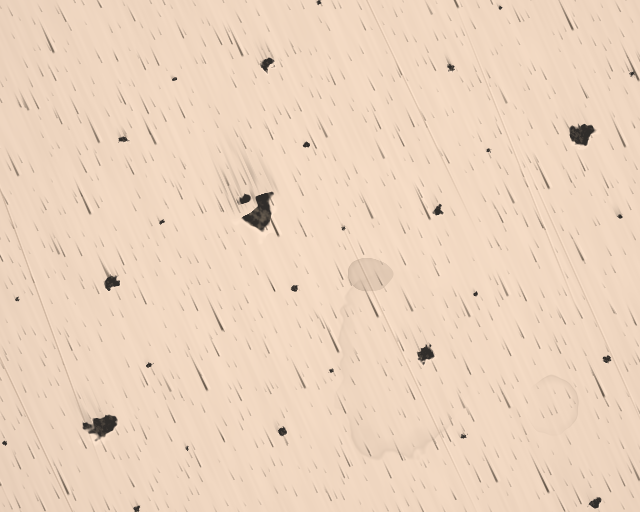
A Shadertoy shader for this texture:

```glsl
// Polished metal under a microscope: pale pink-beige ground with slanted
// polishing ticks, dark pits that drag streaky tails, and faint dried stains.
// Everything is built in a frame whose y axis runs along the polishing marks.

#define SLANT 0.42
#define PIT_COUNT 30
#define PIT_SIZE 0.075
#define PIT_FALLOFF 0.75
#define TAIL_LENGTH 3.2
#define GRAIN 0.034
#define LONG_LINES 8
#define GROUND vec3(0.957, 0.858, 0.769)
#define TICK_DARK vec3(0.36, 0.31, 0.26)
#define PIT_DARK vec3(0.19, 0.175, 0.165)
#define PIT_BROWN vec3(0.46, 0.41, 0.35)
#define STAIN_TINT vec3(0.80, 0.79, 0.78)

vec2 hash2(vec2 p) {
    vec3 h = fract(p.xyx * vec3(0.1031, 0.1030, 0.0973));
    h += dot(h, h.yzx + 33.33);
    return fract((h.xx + h.yz) * h.zy);
}

float noise(vec2 p) {
    vec2 i = floor(p), f = fract(p);
    f = f * f * (3.0 - 2.0 * f);
    float low = mix(hash2(i).x, hash2(i + vec2(1, 0)).x, f.x);
    float high = mix(hash2(i + vec2(0, 1)).x, hash2(i + vec2(1, 1)).x, f.x);
    return mix(low, high, f.y);
}

float fbm(vec2 p) {
    return 0.55 * noise(p) + 0.3 * noise(p * 2.1 + 7.3) + 0.15 * noise(p * 4.3 + 3.1);
}

// Line coverage that keeps its weight when thinner than a pixel
float stroke(float d, float halfWidth) {
    float w = max(halfWidth, 0.8 / iResolution.y);
    return halfWidth / w * (1.0 - smoothstep(0.2 * w, 1.5 * w, abs(d)));
}

// Tapered ticks, one per cell: x is the dark mark, y its bright flank
vec2 ticks(vec2 q, vec2 cell, float density, float halfWidth, float seed) {
    vec2 g = q / cell;
    g.y += 9.0 * hash2(vec2(floor(g.x), seed)).x;
    vec2 id = floor(g) + seed, f = fract(g);
    vec2 a = hash2(id), b = hash2(id + 57.0);
    float head = 0.55 + 0.4 * a.y;
    float t = (f.y - head) / (0.2 + 0.35 * b.x) + 1.0;
    float d = (f.x - 0.25 - 0.5 * a.x) * cell.x + (b.y - 0.5) * 0.005 * t;
    float w = halfWidth * (0.4 + 0.6 * t);
    float fade = step(b.y, density) * smoothstep(0.0, 1.0, t) * (1.0 - smoothstep(1.0, 1.08, t));
    return fade * (0.4 + 0.6 * b.x) * vec2(stroke(d, w), stroke(d - 2.5 * halfWidth, w));
}

// Dried droplet: faint film, denser towards its wavy border
float stain(vec2 p, vec2 centre, vec2 size, float film) {
    float r = length((p - centre) / size) + 0.5 * (fbm(p * 16.0 + centre * 40.0) - 0.5);
    float inside = 1.0 - smoothstep(0.98, 1.03, r);
    float patchy = smoothstep(0.25, 0.7, noise(p * 9.0 + 4.0));
    return inside * (film + patchy * (0.3 * smoothstep(0.7, 1.0, r) + 0.25 * smoothstep(0.94, 1.0, r)));
}

// Draws one pit with its tail; v is the offset from its centre, +y downstream
vec3 drawPit(vec3 col, vec2 v, float r, float seed) {
    vec2 e = v / r, h = hash2(vec2(seed, 3.7));
    float streak = noise(vec2(v.x * 260.0 + seed * 31.0, v.y * 14.0));

    // Streaky tail above the pit
    float up = clamp(-e.y / (TAIL_LENGTH * (0.6 + 0.6 * h.x)), 0.0, 1.0);
    float across = 1.0 - smoothstep(0.45, 0.85, abs(e.x + 0.2 * up));
    float tail = across * smoothstep(-0.1, 0.35, -e.y) * pow(1.0 - up, 2.0);
    col = mix(col, TICK_DARK, tail * (0.08 + 0.7 * smoothstep(0.45, 0.9, streak)) * (0.4 + 0.6 * h.y));
    col += 0.035 * tail * smoothstep(0.6, 0.2, 1.0 - streak);

    // Ragged hole: sharp downstream, frayed upstream, broken up when large
    vec2 shape = e * mix(vec2(0.85, 1.2), vec2(1.25, 0.85), h.x);
    float d = length(shape) - 0.6 + 1.1 * (fbm(e * 1.7 + seed * 13.0) - 0.5);
    d += 0.45 * smoothstep(0.0, 0.6, -e.y) * (streak - 0.3);
    float large = smoothstep(0.04, 0.07, r);
    d += large * 0.7 * smoothstep(0.45, 0.75, noise(e * 3.2 + 21.0));
    float edge = 0.05 + 0.8 / (r * iResolution.y);
    float rim = smoothstep(0.0, 0.12, d) * (1.0 - smoothstep(0.12, 0.3, d));
    col += 0.04 * rim * smoothstep(0.0, 0.4, e.y);
    float mottle = smoothstep(0.45, 0.8, fbm(e * 5.0 + seed)) * (0.45 + 0.4 * large);
    return mix(col, mix(PIT_DARK, PIT_BROWN, mottle), 1.0 - smoothstep(-edge, edge, d));
}

void mainImage(out vec4 fragColor, in vec2 fragCoord) {
    vec2 p = fragCoord / iResolution.y;
    float aspect = iResolution.x / iResolution.y;
    vec2 along = vec2(sin(SLANT), -cos(SLANT)), side = vec2(cos(SLANT), sin(SLANT));
    vec2 q = vec2(dot(p, side), dot(p, along));

    // Ground with uneven light and fine brushed grain
    vec2 c = p - vec2(0.55 * aspect, 0.55);
    vec3 col = GROUND - 0.055 * dot(c, c) * vec3(1.0, 0.95, 0.8);
    float grain = 0.6 * noise(q * vec2(190.0, 13.0)) + 0.4 * noise(q * vec2(75.0, 5.0) + 9.0);
    col += GRAIN * (grain - 0.55);

    // Stains: a wide ring, a dense patch on its shoulder, a small drop
    float film = 0.5 * stain(p, vec2(0.79, 0.29), vec2(0.135, 0.18), 0.06);
    film += stain(p, vec2(0.725, 0.465), vec2(0.045, 0.032), 0.38);
    film += 0.6 * stain(p, vec2(1.08, 0.21), vec2(0.05, 0.06), 0.04);
    col *= mix(vec3(1), STAIN_TINT, min(film, 0.8));

    // Ticks in three sizes
    vec2 marks = 0.5 * ticks(q, vec2(0.014, 0.055), 0.5, 0.0011, 11.0);
    marks += 0.75 * ticks(q, vec2(0.031, 0.1), 0.5, 0.0015, 83.0);
    marks += ticks(q, vec2(0.085, 0.19), 0.45, 0.0024, 131.0);
    col = mix(col, TICK_DARK, min(marks.x, 1.0)) + 0.05 * marks.y;

    // Long hairline scratches at slightly differing angles
    for (int i = 0; i < LONG_LINES; i++) {
        vec2 h = hash2(vec2(float(i), 41.0)), k = hash2(vec2(float(i), 77.0));
        float d = q.x - 1.5 * h.x + (h.y - 0.3) * 0.14 * q.y;
        float span = 1.0 - smoothstep(0.15, 0.4, abs(q.y + 0.7 * k.x - 0.1));
        col -= span * (0.08 + 0.14 * k.y) * stroke(d, 0.0011);
        col += span * 0.03 * stroke(d - 0.003, 0.0013);
    }

    // Pits: evenly spread, sizes falling by a power law
    for (int i = 0; i < PIT_COUNT; i++) {
        float n = float(i);
        vec2 place = fract(vec2(0.4, 0.6) + n * vec2(0.7549, 0.5698)) * vec2(aspect, 1.0);
        float r = PIT_SIZE * pow(n + 1.0, -PIT_FALLOFF);
        vec2 v = p - place;
        if (length(v) < 4.5 * r) col = drawPit(col, vec2(dot(v, side), dot(v, along)), r, n + 1.0);
    }
    fragColor = vec4(clamp(col, 0.0, 1.0), 1.0);
}
```
